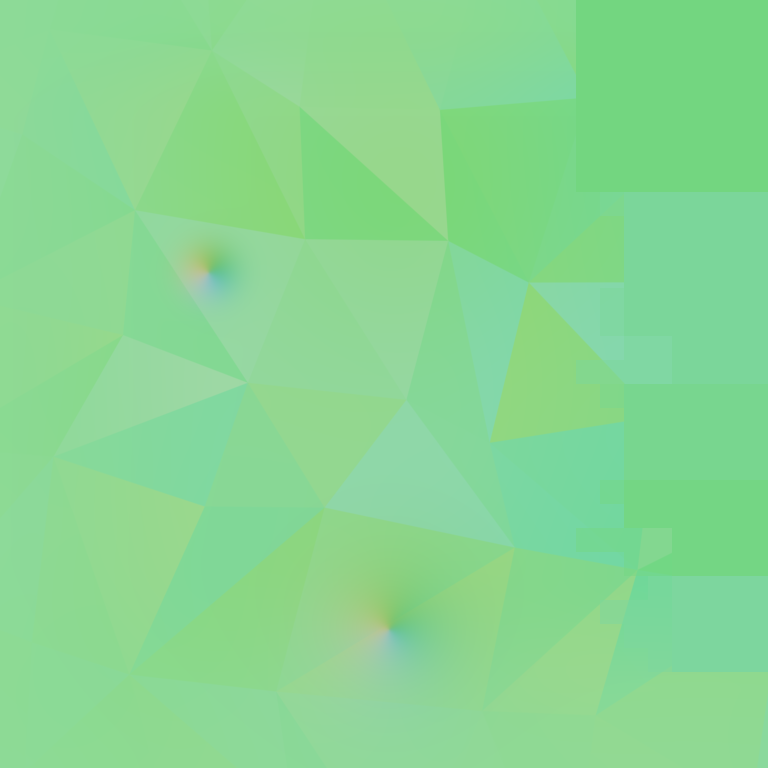
Give the GLSL for this background, as a three.js fragment shader.

```glsl
// Soft green faceted sheet with two conical colour dimples and a stepped block border on the right.
varying vec2 vUv;

vec2 hash2(vec2 p) {
  p = vec2(dot(p, vec2(127.1, 311.7)), dot(p, vec2(269.5, 183.3)));
  return fract(sin(p) * 43758.55);
}

float gradientNoise(vec2 p) {
  vec2 i = floor(p), f = fract(p), u = f * f * (3.0 - 2.0 * f);
  vec2 x = vec2(1.0, 0.0), y = x.yx;
  float a = dot(hash2(i) * 2.0 - 1.0, f);
  float b = dot(hash2(i + x) * 2.0 - 1.0, f - x);
  float c = dot(hash2(i + y) * 2.0 - 1.0, f - y);
  float d = dot(hash2(i + 1.0) * 2.0 - 1.0, f - 1.0);
  return mix(mix(a, b, u.x), mix(c, d, u.x), u.y);
}

// Canvas to a slightly turned grid; vertices are jittered grid corners
const mat2 gridTurn = mat2(5.3, 1.1, -1.3, 5.0);

vec2 vertex(vec2 corner) {
  return corner + (hash2(corner + 7.0) - 0.5) * 0.54;
}

// Signed distance to the line a-b, positive on its left
float leftOf(vec2 p, vec2 a, vec2 b) {
  vec2 e = normalize(b - a);
  return e.x * (p.y - a.y) - e.y * (p.x - a.x);
}

// Adds one flat triangle: red and blue tilt in xy, coverage in z
vec3 facet(vec2 p, vec2 a, vec2 b, vec2 c, vec2 seed) {
  float inside = min(leftOf(p, a, b), min(leftOf(p, b, c), leftOf(p, c, a)));
  float cover = smoothstep(-0.006, 0.006, inside);
  vec2 t = hash2(seed) - 0.5;
  return vec3(t, 1.0) * cover;
}

vec2 facetTilt(vec2 uv) {
  vec2 p = gridTurn * uv, home = floor(p);
  vec3 sum = vec3(0.0, 0.0, 0.0001);
  for (int j = -1; j <= 1; j++) {
    for (int i = -1; i <= 1; i++) {
      vec2 cell = home + vec2(float(i), float(j));
      vec2 a = vertex(cell), b = vertex(cell + vec2(1.0, 0.0));
      vec2 c = vertex(cell + 1.0), d = vertex(cell + vec2(0.0, 1.0));
      // Either diagonal may split the quad
      if (hash2(cell + 31.0).x < 0.5) {
        sum += facet(p, a, b, c, cell + 3.3) + facet(p, a, c, d, cell + 57.7);
      } else {
        sum += facet(p, a, b, d, cell + 3.3) + facet(p, b, c, d, cell + 57.7);
      }
    }
  }
  return sum.xy / sum.z;
}

// Colour sweep around a cone tip: xy is the tilt, z its strength
vec3 dimple(vec2 offset, float falloff) {
  float d = length(offset);
  return vec3(-offset / (d + 0.003), 1.0) * falloff;
}

void main() {
  vec2 uv = vUv;

  // Facets fade toward the left, bottom and top
  float contrast = mix(0.2, 1.0, smoothstep(0.0, 0.35, uv.x));
  contrast *= mix(0.3, 1.0, smoothstep(0.0, 0.28, uv.y));
  contrast *= mix(1.0, 0.15, smoothstep(0.84, 0.98, uv.y));

  // Cone dimples
  vec2 toUpper = uv - vec2(0.272, 0.645), toLower = uv - vec2(0.507, 0.18);
  vec3 cone = dimple(toUpper, exp(-dot(toUpper, toUpper) / 0.0014))
            + dimple(toLower, exp(-length(toLower) / 0.06));
  contrast *= 1.0 - 0.8 * min(cone.z, 1.0);

  // Red and blue shifts
  vec2 tilt = facetTilt(uv) * vec2(0.14, 0.17) * contrast;
  tilt += 0.025 * vec2(gradientNoise(uv * 3.0), gradientNoise(uv * 3.0 + 19.0));
  vec2 toWarm = uv - vec2(0.52, 0.77);
  tilt.y -= 0.08 * exp(-18.0 * dot(toWarm, toWarm));
  tilt.x -= 0.05 * smoothstep(0.55, 0.85, uv.x) * smoothstep(0.1, 0.25, uv.y);

  vec3 color = vec3(0.555, 0.855, 0.59) + vec3(tilt.x, -0.01 * contrast, tilt.y);
  color += vec3(cone.x * 0.22, -0.1 * cone.z, cone.y * 0.22);

  // Flat bands at the right: quarters above the middle, eighths below
  float band = uv.y > 0.5 ? floor(uv.y * 4.0) + 2.0 : floor(uv.y * 8.0);
  float sway = -cos(2.36 * (5.0 - band));
  vec3 block = vec3(0.47 + 0.02 * sway, 0.84, 0.56 + 0.06 * sway);

  // Stepped border: small half-blended blocks first, then larger full ones
  for (int level = 0; level < 2; level++) {
    float size = level == 0 ? 0.03125 : 0.0625;
    vec2 cell = (floor(uv / size) + 0.5) * size;
    float edge = 0.8 + 0.08 * hash2(vec2(cell.y * 64.0, 5.0)).x;
    if (band > 4.5) edge = 0.75;
    else if (level == 0) edge -= 0.04;
    float covered = step(edge, cell.x) * step(0.125, uv.y);
    color = mix(color, block, covered * (level == 0 ? 0.5 : 1.0));
  }

  gl_FragColor = vec4(color, 1.0);
}
```
